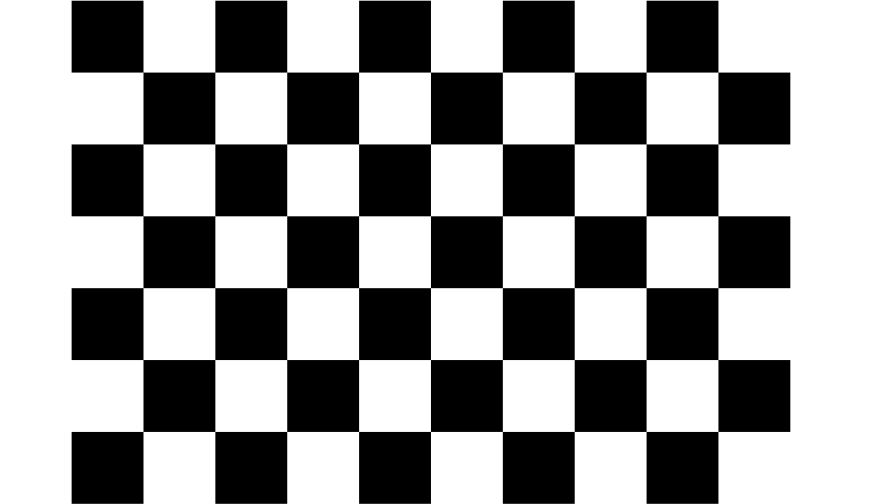
Reproduce this pattern procedurally as a Shadertoy shader.

```glsl
// Black and white calibration checkerboard, 10 by 7 squares, on a white page.
// Each pixel is box filtered exactly: the stripe area is integrated along
// each axis, and even and odd stripes are then combined into the checks.

const vec2 BOARD_CELLS = vec2(10.0, 7.0);
const vec2 BOARD_ORIGIN = vec2(0.1421, 0.0004); // lower left, in canvas heights
const float CELL_SIZE = 0.1426;                 // in canvas heights
const vec3 INK = vec3(0.0);
const vec3 PAPER = vec3(1.0);

// Length of even-numbered unit stripes between 0 and x, per axis.
vec2 evenStripeLength(vec2 x) {
    return floor(x * 0.5) + min(mod(x, 2.0), 1.0);
}

// Share of a square footprint covered by the dark checks of a finite board.
float checkerCoverage(vec2 center, float width, vec2 cells) {
    vec2 low = clamp(center - 0.5 * width, vec2(0.0), cells);
    vec2 high = clamp(center + 0.5 * width, vec2(0.0), cells);
    vec2 inside = (high - low) / width;
    vec2 even = (evenStripeLength(high) - evenStripeLength(low)) / width;
    vec2 odd = inside - even;
    return clamp(even.x * even.y + odd.x * odd.y, 0.0, 1.0);
}

void mainImage(out vec4 fragColor, in vec2 fragCoord) {
    // Canvas position and pixel width, both in board cells
    vec2 position = (fragCoord / iResolution.y - BOARD_ORIGIN) / CELL_SIZE;
    float pixelWidth = 1.0 / (iResolution.y * CELL_SIZE);

    float ink = checkerCoverage(position, pixelWidth, BOARD_CELLS);
    fragColor = vec4(mix(PAPER, INK, ink), 1.0);
}
```
